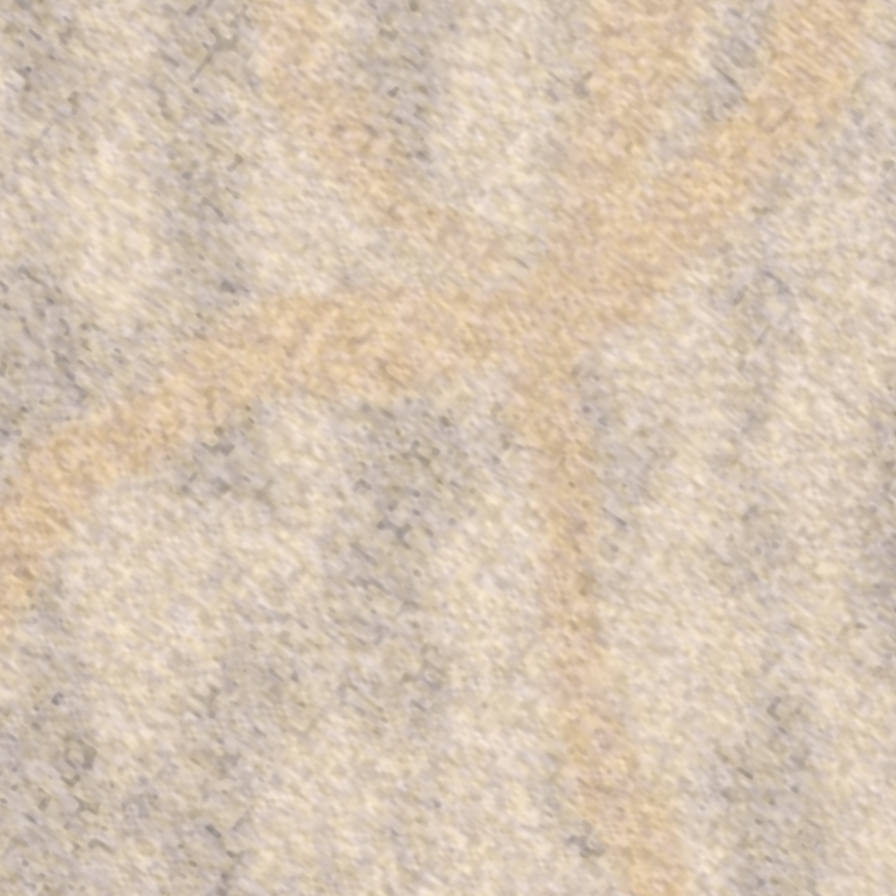
Write a three.js fragment shader that draws this texture.

```glsl
// Weathered cream stone with soft ochre veins and grey mottling in faint columns.
// Veins are warped quadratic curves; mottling is fbm; the slanted grain is
// stretched value noise in several sizes.
varying vec2 vUv;

float hash(vec2 p) {
  return fract(sin(dot(p, vec2(127.1, 311.7))) * 43758.5453);
}

float noise(vec2 p) {
  vec2 i = floor(p), f = fract(p);
  f = f * f * (3.0 - 2.0 * f);
  return mix(mix(hash(i), hash(i + vec2(1.0, 0.0)), f.x),
             mix(hash(i + vec2(0.0, 1.0)), hash(i + vec2(1.0, 1.0)), f.x), f.y);
}

float fbm(vec2 p) {
  float sum = 0.0, amp = 0.5;
  for (int i = 0; i < 4; i++) {
    sum += amp * noise(p);
    p = mat2(1.6, 1.2, -1.2, 1.6) * p + 7.3;
    amp *= 0.5;
  }
  return sum / 0.9375;
}

float segmentDistance(vec2 p, vec2 a, vec2 b) {
  vec2 ab = b - a;
  return length(p - a - ab * clamp(dot(p - a, ab) / dot(ab, ab), 0.0, 1.0));
}

// Soft band along a quadratic curve from a to c, bent towards b
float vein(vec2 p, vec2 a, vec2 b, vec2 c, float halfWidth) {
  float d = 1.0;
  vec2 last = a;
  for (int i = 1; i <= 12; i++) {
    float t = float(i) / 12.0;
    vec2 next = mix(mix(a, b, t), mix(b, c, t), t);
    d = min(d, segmentDistance(p, last, next));
    last = next;
  }
  return 1.0 - smoothstep(halfWidth * 0.45, halfWidth * 1.45, d);
}

void main() {
  vec2 p = vUv;

  // Ochre veins with wavering, patchy edges
  vec2 warp = vec2(fbm(p * 9.0), fbm(p * 9.0 + 31.0)) - 0.5;
  vec2 q = p + warp * 0.07;
  float ochre = vein(q, vec2(-0.04, 0.32), vec2(0.12, 0.62), vec2(0.5, 0.63), 0.048);
  ochre = max(ochre, vein(q, vec2(0.5, 0.63), vec2(0.87, 0.68), vec2(0.92, 1.04), 0.048));
  ochre = max(ochre, 0.85 * vein(q, vec2(0.61, 0.66), vec2(0.6, 0.32), vec2(0.75, -0.04), 0.04));
  ochre = max(ochre, 0.8 * vein(q, vec2(0.66, 0.7), vec2(0.7, 0.85), vec2(0.74, 1.04), 0.05));
  ochre = max(ochre, 0.7 * vein(q, vec2(0.53, 0.73), vec2(0.36, 0.78), vec2(0.31, 1.04), 0.04));
  ochre *= 0.6 + 0.6 * fbm(p * 14.0 + 5.0);

  // Grey mottling gathered in upright columns
  float column = 0.5 + 0.5 * cos(6.2832 * (p.x + warp.x * 0.06 - 0.24) / 0.205);
  float mottle = fbm(p * vec2(9.0, 8.0) + 17.0);
  float grey = smoothstep(0.4, 0.85, mottle + 0.26 * column - 0.04);
  grey *= 1.0 - 0.45 * ochre;

  // Grain runs down to the right
  vec2 slant = mat2(0.8, 0.6, -0.6, 0.8) * p;
  slant = vec2(0.8 * p.x - 0.6 * p.y, 0.6 * p.x + 0.8 * p.y);
  vec2 bend = slant + warp.yx * 0.012;
  float coarse = noise(bend * vec2(75.0, 125.0)) - 0.5;
  float fine = noise(bend * vec2(140.0, 210.0) + 43.0) - 0.5;
  float tint = noise(bend * vec2(60.0, 90.0) + 71.0) - 0.5;
  float speck = smoothstep(0.62, 0.95, noise(bend * vec2(85.0, 115.0) + 97.0));

  vec3 color = mix(vec3(0.882, 0.82, 0.745), vec3(0.79, 0.735, 0.68), grey);
  color = mix(color, vec3(0.868, 0.765, 0.645), clamp(ochre, 0.0, 0.9));
  color += (fbm(p * 5.0 + 53.0) - 0.5) * vec3(0.04, 0.04, 0.03);
  color += coarse * vec3(0.1, 0.105, 0.11) + fine * vec3(0.1, 0.1, 0.1);
  color += tint * vec3(0.025, 0.015, -0.055);
  color -= speck * (0.03 + 0.09 * grey) * vec3(1.0, 0.95, 0.85);

  gl_FragColor = vec4(clamp(color, 0.0, 1.0), 1.0);
}
```
